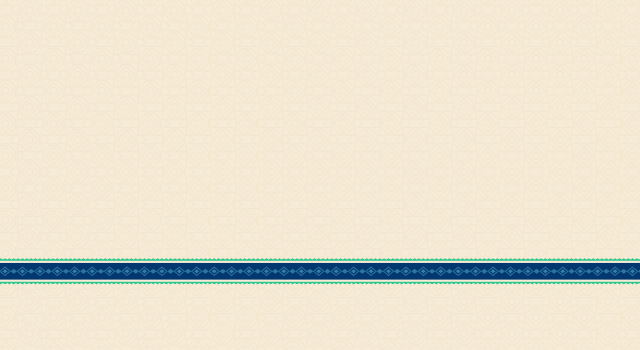
Reproduce this pattern procedurally as a Shadertoy shader.

```glsl
const vec3 CREAM = vec3(0.964, 0.921, 0.842);
const vec3 SAND = vec3(0.938, 0.872, 0.755);
const vec3 NAVY = vec3(0.01, 0.215, 0.435);
const vec3 STEEL = vec3(0.20, 0.50, 0.66);
const vec3 MINT = vec3(0.18, 0.78, 0.56);

// Antialiased coverage of a filled shape
float fillMask(float dist, float px) {
    return clamp(0.5 - dist / px, 0.0, 1.0);
}

// Coverage of a stroke, kept faint when thinner than a pixel
float strokeMask(float dist, float halfWidth, float px) {
    float strength = min(1.0, 2.0 * halfWidth / px);
    return strength * fillMask(abs(dist) - max(halfWidth, 0.5 * px), px);
}

// Offset from the nearest centre of a repeated cell
float repeatCell(float x, float period) {
    return (fract(x / period + 0.5) - 0.5) * period;
}

float boxDist(vec2 p, vec2 halfSize) {
    vec2 d = abs(p) - halfSize;
    return length(max(d, 0.0)) + min(max(d.x, d.y), 0.0);
}

float diamondDist(vec2 p, vec2 radius) {
    vec2 q = abs(p) / radius;
    return (q.x + q.y - 1.0) / length(1.0 / radius);
}

float octagonDist(vec2 p, float radius) {
    vec2 q = abs(p);
    return max(max(q.x, q.y), (q.x + q.y) * 0.7071) - radius;
}

// Staggered columns of framed octagons with crossed gaps
float latticeMask(vec2 p, vec2 cell, float px) {
    float column = floor(p.x / cell.x + 0.5);
    float stagger = mod(column, 2.0) * 0.5 * cell.y;
    vec2 q = vec2(repeatCell(p.x, cell.x), repeatCell(p.y + stagger, cell.y));
    float side = 0.5 * cell.x;
    float lineWidth = 0.0008;

    float mask = strokeMask(boxDist(q, vec2(side)), lineWidth, px);
    mask = max(mask, strokeMask(octagonDist(q, side * 0.84), lineWidth, px));
    mask = max(mask, strokeMask(diamondDist(q, vec2(side * 0.72)), lineWidth, px));
    mask = max(mask, strokeMask(octagonDist(q, side * 0.28), lineWidth, px));

    // Star points in the gap between frames
    vec2 gap = vec2(abs(q.x), 0.5 * cell.y - abs(q.y));
    float gapHalf = 0.5 * cell.y - side;
    float arm = (gap.x - gap.y - (side - gapHalf) * 0.6) * 0.7071;
    float star = strokeMask(arm, lineWidth, px) * fillMask(gap.y - gapHalf, px);
    return max(mask, star);
}

// Nested large diamonds joined by small ones
float ribbonMask(vec2 p, float period, float px) {
    vec2 large = vec2(repeatCell(p.x, period), p.y);
    vec2 small = vec2(repeatCell(p.x + 0.5 * period, period), p.y);
    float mask = strokeMask(diamondDist(large, vec2(0.0145, 0.0118)), 0.0012, px);
    mask = max(mask, fillMask(diamondDist(large, vec2(0.0070, 0.0058)), px));
    mask = max(mask, 0.85 * fillMask(diamondDist(small, vec2(0.0095, 0.0070)), px));
    return mask;
}

// Straight trim with a row of outward teeth
float trimMask(float x, float height, float period, float px) {
    float bar = fillMask(abs(height - 0.0318) - 0.0018, px);
    float slope = abs(repeatCell(x, period)) / (0.5 * period);
    float teeth = fillMask(height - mix(0.0372, 0.0336, slope), px);
    return max(bar, teeth * fillMask(0.0318 - height, px));
}

void mainImage(out vec4 fragColor, in vec2 fragCoord) {
    vec2 p = fragCoord / iResolution.y;
    float px = 1.0 / iResolution.y;

    // Pale geometric ground
    vec2 latticeCell = vec2(0.0689, 0.0926);
    float lattice = latticeMask(p - vec2(0.7048, 0.555), latticeCell, px);
    vec3 color = mix(CREAM, SAND, 0.75 * lattice);

    // Horizontal ornamental border
    vec2 ribbon = p - vec2(0.0143, 0.2249);
    float height = abs(ribbon.y);
    float period = 0.0498;
    color = mix(color, MINT, trimMask(ribbon.x, height, period * 0.25, px));
    color = mix(color, NAVY, fillMask(height - 0.0238, px));
    color = mix(color, STEEL, ribbonMask(ribbon, period, px));

    fragColor = vec4(color, 1.0);
}
```
